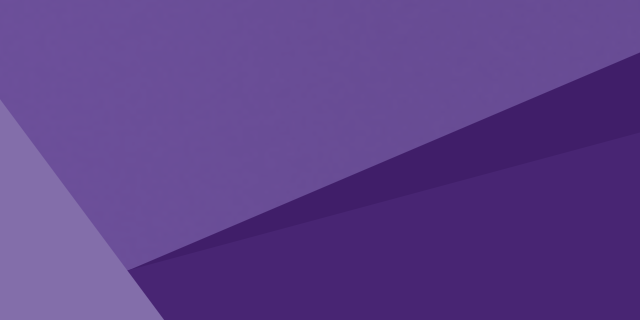
Give the GLSL for this background, as a Shadertoy shader.

```glsl
const vec2 CANVAS = vec2(2.0, 1.0);

// Corner points of the folded sheets, in canvas heights
const vec2 PANEL_TOP = vec2(0.0, 0.690);
const vec2 PANEL_FOOT = vec2(0.513, 0.0);
const vec2 FOLD_START = vec2(0.4036, 0.1562);
const vec2 FOLD_END = vec2(2.0, 0.836);
const vec2 SHADOW_END = vec2(2.0, 0.586);

const vec3 SHEET_LIGHT = vec3(0.422, 0.310, 0.602);
const vec3 SHEET_DEEP = vec3(0.408, 0.298, 0.582);
const vec3 PANEL_COLOR = vec3(0.514, 0.431, 0.667);
const vec3 SHADOW_COLOR = vec3(0.250, 0.118, 0.410);
const vec3 BASE_COLOR = vec3(0.282, 0.145, 0.451);
const float GRAIN = 0.006;
const float GRAIN_SCALE = 60.0;

float hash(vec2 cell) {
    return fract(sin(dot(cell, vec2(127.1, 311.7))) * 43758.5);
}

float valueNoise(vec2 p) {
    vec2 cell = floor(p);
    vec2 f = fract(p);
    f = f * f * (3.0 - 2.0 * f);
    float low = mix(hash(cell), hash(cell + vec2(1.0, 0.0)), f.x);
    float high = mix(hash(cell + vec2(0.0, 1.0)), hash(cell + 1.0), f.x);
    return mix(low, high, f.y);
}

// Smooth coverage of the side to the right of the line from a to b
float rightOf(vec2 p, vec2 a, vec2 b, float pixel) {
    vec2 along = normalize(b - a);
    float signedDistance = dot(p - a, vec2(along.y, -along.x));
    return smoothstep(-0.7 * pixel, 0.7 * pixel, signedDistance);
}

void mainImage(out vec4 fragColor, in vec2 fragCoord) {
    vec2 p = fragCoord / iResolution.xy * CANVAS;
    float pixel = 1.0 / iResolution.y;

    // Upper sheet with a faint gradient and grain
    vec3 color = mix(SHEET_LIGHT, SHEET_DEEP, smoothstep(0.0, 1.4, p.x));
    color += GRAIN * (valueNoise(p * GRAIN_SCALE) - 0.5);

    // Shadow wedge, then the base sheet below it
    color = mix(color, SHADOW_COLOR, rightOf(p, FOLD_START, FOLD_END, pixel));
    color = mix(color, BASE_COLOR, rightOf(p, FOLD_START, SHADOW_END, pixel));

    // Pale panel over the lower left corner
    color = mix(color, PANEL_COLOR, rightOf(p, PANEL_TOP, PANEL_FOOT, pixel));

    fragColor = vec4(color, 1.0);
}
```
